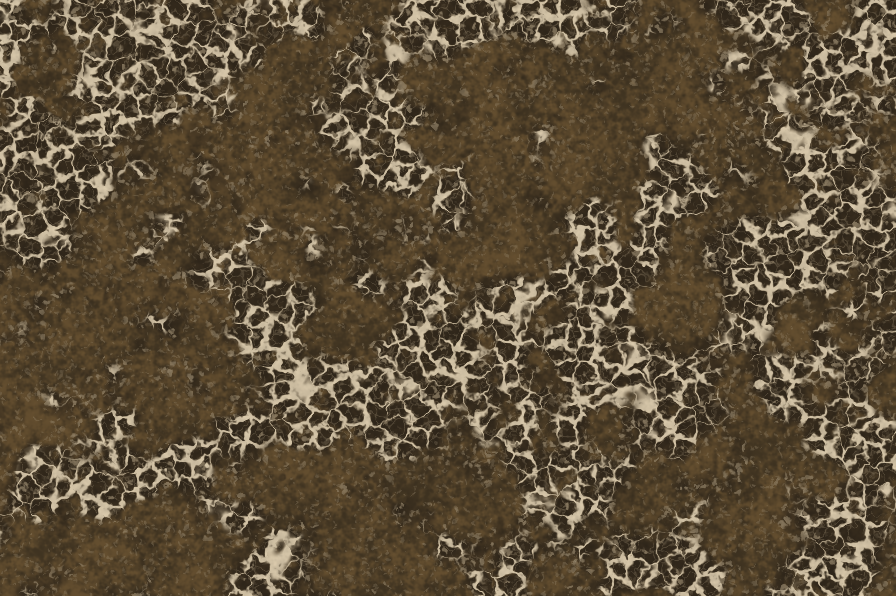
This texture is drawn by a Shadertoy shader. Its source:

```glsl
// Ragged cream lichen-like web with dark pores, spread in patches over speckled brown ground.

const vec3 PORE   = vec3(0.18, 0.145, 0.10);
const vec3 SHADE  = vec3(0.26, 0.21, 0.135);
const vec3 GROUND = vec3(0.37, 0.29, 0.175);
const vec3 FLECK  = vec3(0.56, 0.50, 0.40);
const vec3 CRUST  = vec3(0.55, 0.49, 0.39);
const vec3 CREAM  = vec3(0.80, 0.74, 0.63);

vec2 hash2(vec2 p) {
    vec3 q = fract(vec3(p.xyx) * vec3(0.1031, 0.1030, 0.0973));
    q += dot(q, q.yzx + 33.33);
    return fract((q.xx + q.yz) * q.zy);
}

float valueNoise(vec2 p) {
    vec2 cell = floor(p), f = fract(p);
    f = f * f * (3.0 - 2.0 * f);
    float low = mix(hash2(cell).x, hash2(cell + vec2(1, 0)).x, f.x);
    float high = mix(hash2(cell + vec2(0, 1)).x, hash2(cell + vec2(1, 1)).x, f.x);
    return mix(low, high, f.y);
}

// Layered noise, normalised to 0..1
float fbm(vec2 p, int octaves) {
    float sum = 0.0, total = 0.0, amp = 1.0;
    for (int i = 0; i < octaves; i++) {
        sum += amp * valueNoise(p);
        total += amp;
        amp *= 0.55;
        p = mat2(1.6, 1.2, -1.2, 1.6) * p + 17.3;
    }
    return sum / total;
}

// Nearest distance, gap to the second nearest, and random id of the cell
vec3 cellular(vec2 p) {
    vec2 base = floor(p);
    float first = 9.0, second = 9.0, id = 0.0;
    for (int y = -1; y <= 1; y++)
    for (int x = -1; x <= 1; x++) {
        vec2 cell = base + vec2(x, y);
        float d = length(cell + hash2(cell) - p);
        if (d < first) {
            second = first;
            first = d;
            id = hash2(cell + 71.7).y;
        } else {
            second = min(second, d);
        }
    }
    return vec3(first, second - first, id);
}

vec2 warp(vec2 p, float scale, float amount) {
    vec2 offset = vec2(fbm(p * scale, 3), fbm(p * scale + 43.1, 3)) - 0.5;
    return p + amount * offset;
}

// Threads along cell borders; width is in cell units
float web(vec2 p, float scale, float width, float blur) {
    float gap = cellular(p * scale).y;
    float soft = 0.05 + blur * scale;
    return 1.0 - smoothstep(width - soft, width + soft, gap);
}

// Scattered irregular grains; share is the fraction of cells that hold one
float flecks(vec2 p, float scale, float share, float blur) {
    vec3 c = cellular(p * scale);
    float radius = 0.2 + 0.2 * fract(c.z * 7.0);
    float soft = 0.08 + blur * scale;
    return step(c.z, share) * (1.0 - smoothstep(radius - soft, radius + soft, c.x));
}

void mainImage(out vec4 fragColor, in vec2 fragCoord) {
    vec2 p = fragCoord / iResolution.y + 3.0;
    float blur = 0.5 / iResolution.y;
    vec2 ragged = warp(p, 55.0, 0.026);

    // Small patches where the web grows, with a broken rim
    float growth = fbm(p * 7.5, 2) + 0.55 * (fbm(p * 21.0 + 4.0, 2) - 0.5);
    float inside = smoothstep(0.45, 0.58, growth);
    float nearby = smoothstep(0.28, 0.50, growth);

    // Mottled ground, fine grain and dark pores
    float grain = fbm(p * 130.0, 2);
    float mottle = fbm(p * 16.0, 3);
    vec3 color = mix(SHADE, GROUND, smoothstep(0.25, 0.72, 0.5 * mottle + 0.5 * grain));
    float pores = inside * smoothstep(0.15, 0.42, fbm(ragged * 30.0, 2));
    color = mix(color, PORE, 0.85 * pores);
    color = mix(color, PORE, 0.6 * nearby * smoothstep(0.42, 0.64, fbm(p * 55.0, 2)));

    // Loose grains around the patches
    vec2 bent = warp(p, 90.0, 0.018);
    float loose = flecks(bent, 75.0, 0.06 + 0.36 * nearby * (1.0 - 0.5 * inside), blur);
    float dust = flecks(bent + 5.0, 125.0, 0.28, blur);
    color = mix(color, FLECK, loose * (0.35 + 0.4 * nearby));
    color = mix(color, FLECK, 0.35 * dust * (1.0 - 0.5 * inside));

    // Cream threads of uneven strength with a duller rim
    float strength = smoothstep(0.2, 0.75, fbm(p * 34.0 + 9.0, 2));
    float thickness = inside * (0.01 + 0.20 * strength);
    float rim = web(ragged, 31.0, thickness + 0.07, blur) * inside;
    float core = web(ragged, 31.0, thickness, blur) * inside;
    float spurs = web(ragged + 2.0, 52.0, 0.07 * inside, blur) * inside;
    color = mix(color, CRUST, max(0.7 * rim, 0.4 * spurs));
    color = mix(color, CREAM, core * smoothstep(0.05, 0.45, grain + 0.1));

    color *= 0.92 + 0.16 * grain;
    fragColor = vec4(color, 1.0);
}
```
